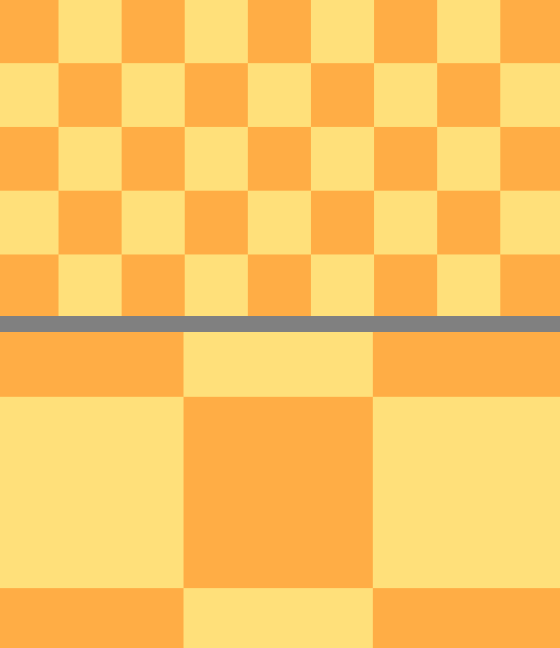
Top: the whole. Bottom: its middle third, enlarged.
This pattern is drawn by a Shadertoy shader. Its source:

```glsl
// Square wave per axis: +1 on even cells, -1 on odd ones, one pixel soft at the edges
vec2 softSquareWave(vec2 cellPos, vec2 cellPixels) {
    vec2 edgeDistance = 0.5 - abs(mod(cellPos + 0.5, 2.0) - 1.0);
    return clamp(2.0 * edgeDistance * cellPixels, -1.0, 1.0);
}

void mainImage(out vec4 fragColor, in vec2 fragCoord) {
    vec2 pos = fragCoord / iResolution.y;

    // Cells are slightly taller than wide; the grid starts off the canvas corner
    vec2 cellSize = vec2(0.1997, 0.2018);
    vec2 cellPos = (pos - vec2(0.1852, 0.1947)) / cellSize;

    // The product of both waves alternates like a checkerboard
    vec2 wave = softSquareWave(cellPos, cellSize * iResolution.y);
    float checker = 0.5 + 0.5 * wave.x * wave.y;

    vec3 yellow = vec3(1.0, 0.88, 0.48);
    vec3 orange = vec3(1.0, 0.68, 0.27);
    fragColor = vec4(mix(yellow, orange, checker), 1.0);
}
```
